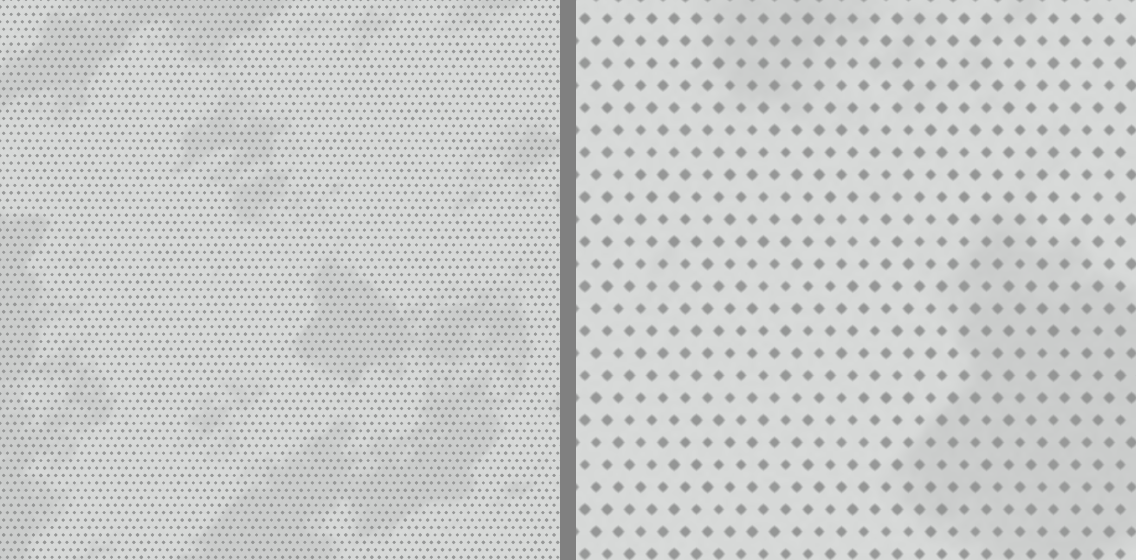
Left: the whole. Right: its middle third, enlarged.
This pattern is drawn by a Shadertoy shader. Its source:

```glsl
const float REPEATS = 75.3;        // dots across and rows down
const float FIRST_ROW = 0.93;      // top row offset, in row spacings
const float DOT_RADIUS = 0.215;    // in dot spacings
const float DOT_SOFTNESS = 0.09;
const float RADIUS_JITTER = 0.025;
const float DIAMOND_MIX = 0.55;    // 0 is a disc, 1 is a diamond
const float STAIN_SCALE = 7.0;
const float GRAIN = 0.012;
const vec3 PAPER = vec3(0.842, 0.850, 0.846);
const vec3 STAIN = vec3(0.795, 0.802, 0.799);
const vec3 DOT = vec3(0.575, 0.580, 0.578);

float hash(vec2 p) {
    vec3 q = fract(vec3(p.xyx) * 0.1031);
    q += dot(q, q.yzx + 33.33);
    return fract((q.x + q.y) * q.z);
}

float valueNoise(vec2 p) {
    vec2 cell = floor(p);
    vec2 f = fract(p);
    f = f * f * (3.0 - 2.0 * f);
    float low = mix(hash(cell), hash(cell + vec2(1, 0)), f.x);
    float high = mix(hash(cell + vec2(0, 1)), hash(cell + vec2(1, 1)), f.x);
    return mix(low, high, f.y);
}

float fbm(vec2 p) {
    float sum = 0.0;
    float weight = 0.5;
    for (int i = 0; i < 5; i++) {
        sum += weight * valueNoise(p);
        p = mat2(1.6, 1.2, -1.2, 1.6) * p + 17.3;
        weight *= 0.5;
    }
    return sum / 0.96875;
}

// Coverage of the nearest dot in a grid with staggered rows
float dotCoverage(vec2 uv, float pixel) {
    vec2 p = vec2(uv.x, 1.0 - uv.y) * REPEATS - vec2(0.0, FIRST_ROW);
    float row = floor(p.y + 0.5);
    p.x -= 0.5 * mod(row, 2.0);
    vec2 id = vec2(floor(p.x + 0.5), row);
    vec2 d = abs(p - id);
    float dist = mix(length(d), 0.85 * (d.x + d.y), DIAMOND_MIX);
    float radius = DOT_RADIUS + RADIUS_JITTER * (2.0 * hash(id + 101.0) - 1.0);
    float edge = max(DOT_SOFTNESS, 0.6 * pixel * REPEATS);
    return 1.0 - smoothstep(radius - edge, radius + edge, dist);
}

// Cloudy discolouration, sheared towards the upper right
float stainAmount(vec2 uv) {
    vec2 p = vec2(uv.x - 0.45 * uv.y, uv.y) * STAIN_SCALE + 5.0;
    float cloud = fbm(p);
    float mottling = valueNoise(uv * 60.0);
    return smoothstep(0.50, 0.66, cloud + 0.06 * (mottling - 0.5));
}

void mainImage(out vec4 fragColor, in vec2 fragCoord) {
    vec2 uv = fragCoord / iResolution.y;

    // Worn paper
    vec3 color = mix(PAPER, STAIN, stainAmount(uv));
    color += GRAIN * (valueNoise(uv * 260.0) - 0.5);

    // Printed dots with slightly uneven ink
    float ink = 0.9 + 0.1 * valueNoise(uv * 40.0);
    color = mix(color, DOT, ink * dotCoverage(uv, 1.0 / iResolution.y));

    fragColor = vec4(color, 1.0);
}
```
